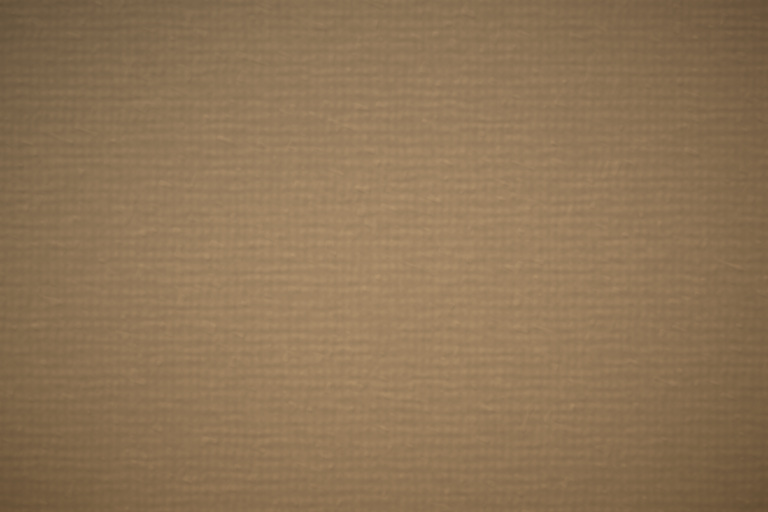
A WebGL 1 fragment shader for this texture:

```glsl
precision highp float;
// Coarse tan woven canvas with short lumpy ribs, fine upright threads and darkened edges.
uniform vec2 u_resolution;

float hash(vec2 p) {
  vec3 q = fract(vec3(p.xyx) * 0.1031);
  q += dot(q, q.yzx + 33.33);
  return fract((q.x + q.y) * q.z);
}

float noise(vec2 p) {
  vec2 i = floor(p), f = fract(p);
  f = f * f * (3.0 - 2.0 * f);
  return mix(mix(hash(i), hash(i + vec2(1.0, 0.0)), f.x),
             mix(hash(i + vec2(0.0, 1.0)), hash(i + vec2(1.0, 1.0)), f.x), f.y);
}

// Height of the cloth; uv spans 0..1, with 86 threads across and 44 ribs down
float weaveHeight(vec2 uv) {
  vec2 thread = uv * vec2(86.0, 44.0);
  thread.x += 0.5 * (noise(uv * vec2(30.0, 20.0)) - 0.5);
  thread.y += 0.35 * (noise(uv * vec2(36.0, 44.0) + 7.0) - 0.5);
  vec2 wave = 0.5 + 0.5 * cos(6.28318 * thread);

  // Ribs swell and fade within a few threads
  float swell = 0.35 + 0.9 * noise(uv * vec2(40.0, 38.0) + 19.0);
  float height = 0.42 * wave.y * swell + 0.20 * wave.x;
  height += 0.24 * wave.x * wave.y;

  // Lumpy yarn, turned so that the lumps do not line up with the threads
  vec2 turned = mat2(0.94, 0.34, -0.34, 0.94) * (uv * vec2(1.5, 1.0));
  height += 0.50 * (noise(turned * vec2(46.0, 60.0) + 31.0) - 0.5);
  height += 0.45 * (noise(turned * vec2(95.0, 115.0) + 11.0) - 0.5);

  // Sparse small slubs
  height += 0.50 * smoothstep(0.78, 0.97, noise(turned * vec2(52.0, 66.0) + 53.0));
  return height;
}

void main() {
  vec2 uv = gl_FragCoord.xy / u_resolution;

  // Light falls off from a point just left of the middle
  vec2 offset = (uv - vec2(0.49, 0.5)) * 2.0;
  float light = 1.0 - dot(offset * offset, vec2(0.67, 0.47));
  light += 0.06 * (noise(uv * vec2(5.0, 4.0)) - 0.5);
  vec3 color = mix(vec3(0.435, 0.348, 0.248), vec3(0.639, 0.527, 0.397), light);

  // Cooler at the top left, warmer at the bottom
  color += vec3(-0.012, 0.0, 0.004) * (1.0 - uv.x) * uv.y;
  color += vec3(0.004, -0.001, -0.010) * (1.0 - uv.y);

  // Relief lit from above, with shaded gaps between threads
  float height = weaveHeight(uv);
  float slope = height - weaveHeight(uv + vec2(-0.0012, 0.0045));
  float shade = 0.045 * (height - 0.42) + 0.060 * slope;

  // Soft grain of the fibres
  shade += 0.022 * (noise(uv * vec2(330.0, 220.0)) - 0.5);
  gl_FragColor = vec4(color * (1.0 + shade * 1.1), 1.0);
}
```
